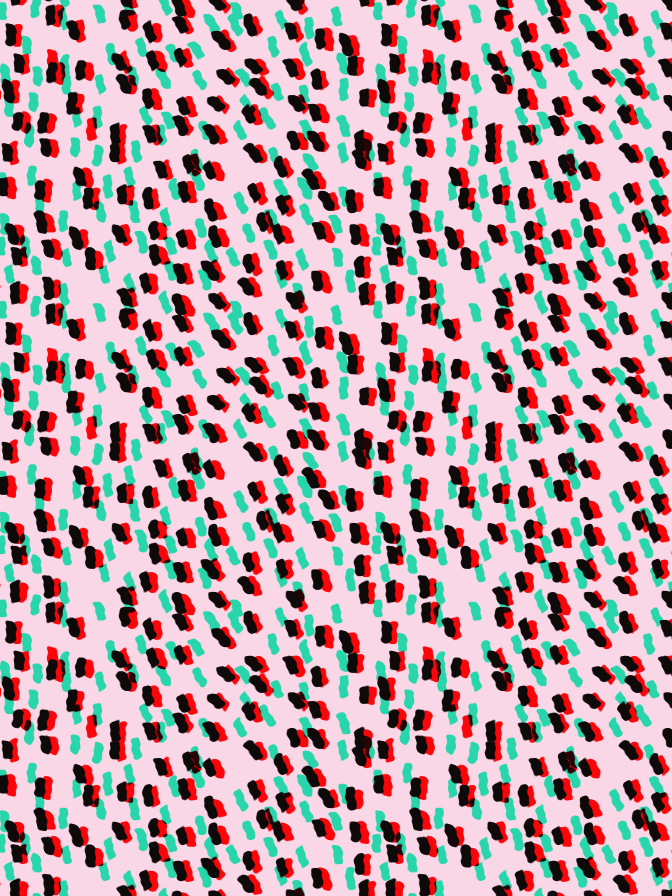
This pattern is drawn by a WebGL 2 fragment shader. Its source:

```glsl
#version 300 es
precision highp float;

uniform vec2 u_resolution;
out vec4 fragColor;

const vec3 PINK  = vec3(0.98, 0.845, 0.905);
const vec3 TEAL  = vec3(0.16, 0.84, 0.67);
const vec3 RED   = vec3(0.98, 0.02, 0.04);
const vec3 BLACK = vec3(0.06, 0.04, 0.04);

// Lengths are fractions of the canvas width
const vec2  TILE        = vec2(0.559, 0.4444);  // period of the repeat
const vec2  CELLS       = vec2(11.0, 9.0);      // grid cells per tile
const vec2  PAIR_HALF   = vec2(0.0074, 0.0152); // half size of black and red dabs
const vec2  TEAL_HALF   = vec2(0.0066, 0.0155);
const vec2  RED_SHIFT   = vec2(0.0102, -0.0012);
const float JITTER      = 0.6;    // scatter inside a cell
const float FLOW_AXIS   = 0.62;   // where in the tile the lean is strongest
const float FLOW_SHEAR  = 0.035;
const float LEAN_MEAN   = 0.24;   // radians, tops lean left
const float LEAN_SWING  = 0.24;
const float LEAN_JITTER = 0.26;
const float WOBBLE      = 0.0007; // roughness of the brush edge
const float PAIR_CHANCE = 0.96;
const float TEAL_CHANCE = 0.97;
const float LONE_RED    = 0.05;   // share of red dabs without black
const float TAU         = 6.2831853;

float hash(vec2 p) {
    return fract(sin(dot(p, vec2(127.1, 311.7))) * 43758.5453);
}

vec2 hash2(vec2 p) {
    return vec2(hash(p), hash(p + 37.3));
}

// Vertical bend of the grid rows, periodic in the tile
float flowShift(float x) {
    return -FLOW_SHEAR * sin(TAU * (x / TILE.x - FLOW_AXIS));
}

float flowLean(vec2 p) {
    vec2 t = TAU * p / TILE;
    return LEAN_MEAN + LEAN_SWING * cos(t.x - TAU * FLOW_AXIS)
         + 0.08 * sin(t.y + t.x);
}

// Coverage of one leaning, blunt brush dab with uneven edges
float dab(vec2 p, vec2 halfSize, float lean, float seed) {
    float c = cos(lean), s = sin(lean);
    vec2 q = vec2(c * p.x + s * p.y, c * p.y - s * p.x);
    float phase = TAU * seed;
    q.x += WOBBLE * 1.3 * sin(q.y * 170.0 + phase);
    q.y += q.x * (seed - 0.5) * 0.7;
    halfSize *= vec2(0.93 + 0.14 * seed, 0.86 + 0.28 * fract(seed * 7.3));
    float radius = 0.75 * halfSize.x;
    vec2 e = abs(q) - halfSize + radius;
    float d = length(max(e, 0.0)) + min(max(e.x, e.y), 0.0) - radius;
    d += WOBBLE * sin(q.y * 420.0 + q.x * 310.0 + phase * 3.0);
    float edge = 0.8 / u_resolution.x;
    return 1.0 - smoothstep(-edge, edge, d);
}

// Scattered centre of a cell, bent along the flow
vec2 dabCentre(vec2 cell, vec2 id, vec2 cellSize) {
    vec2 centre = (cell + 0.5 + JITTER * (hash2(id) - 0.5)) * cellSize;
    centre.y += flowShift(centre.x);
    return centre;
}

void main() {
    vec2 p = gl_FragCoord.xy / u_resolution.x;
    vec2 cellSize = TILE / CELLS;
    vec2 grid = (p - vec2(0.0, flowShift(p.x))) / cellSize;
    float teal = 0.0, red = 0.0, black = 0.0;

    for (int j = -1; j <= 1; j++) {
        for (int i = -1; i <= 1; i++) {
            vec2 step2 = vec2(float(i), float(j));

            // Black and red pairs
            vec2 cell = floor(grid) + step2;
            vec2 id = mod(cell, CELLS) + 3.7;
            vec2 centre = dabCentre(cell, id, cellSize);
            vec2 rnd = hash2(id + 11.9);
            float lean = flowLean(centre) + LEAN_JITTER * (rnd.x - 0.5);
            if (hash(id + 71.3) < PAIR_CHANCE) {
                vec2 q = p - centre;
                vec2 shift = RED_SHIFT * (0.85 + 0.3 * rnd.y);
                red = max(red, dab(q - 0.5 * shift, PAIR_HALF, lean - 0.04, rnd.y));
                if (hash(id + 53.1) > LONE_RED)
                    black = max(black, dab(q + 0.5 * shift, PAIR_HALF, lean, rnd.x));
            }

            // Teal dabs on the grid shifted by half a cell
            cell = floor(grid - 0.5) + step2 + 0.5;
            id = mod(cell, CELLS) + 91.2;
            centre = dabCentre(cell, id, cellSize);
            rnd = hash2(id + 23.4);
            lean = flowLean(centre) + LEAN_JITTER * (rnd.x - 0.5);
            if (hash(id + 17.6) < TEAL_CHANCE)
                teal = max(teal, dab(p - centre, TEAL_HALF, lean, rnd.y));
        }
    }

    // Inks darken where red crosses teal
    vec3 colour = mix(PINK, TEAL, teal);
    colour = mix(colour, mix(RED, RED * TEAL, teal), red);
    colour = mix(colour, BLACK, black);
    fragColor = vec4(colour, 1.0);
}
```
